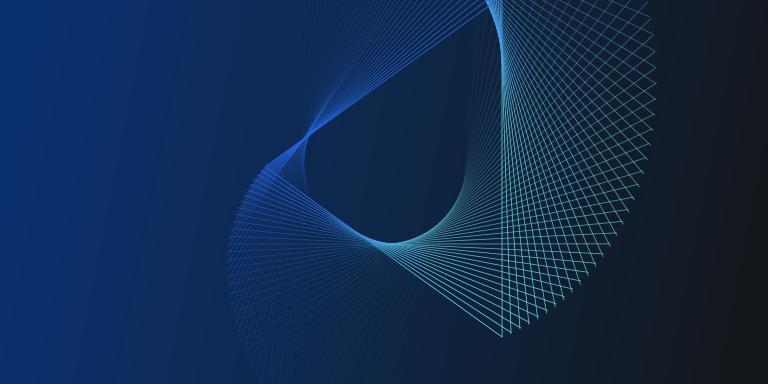
This background is drawn by a Shadertoy shader. Its source:

```glsl
// Fans of thin glowing lines woven around a dark round hollow on a navy gradient.
// Corners of a triangle travel along spirals; two of its sides stay tangent
// to one circle, so their crossings form the bright curved rims.

const int STEPS = 62;
const vec2 SPIRAL_CENTER = vec2(0.971, 0.4635);
const vec2 HOLLOW_CENTER = vec2(1.0026, 0.5755);
const vec3 BLUE = vec3(0.14, 0.39, 0.86);
const vec3 SKY = vec3(0.27, 0.60, 0.88);
const vec3 CYAN = vec3(0.38, 0.80, 0.84);

vec2 direction(float angle) {
    return vec2(cos(angle), sin(angle));
}

vec2 spiralPoint(float radius, float angle, float turn, float growth) {
    return SPIRAL_CENTER + radius * exp(growth) * direction(angle + turn);
}

// Coverage of a thin stroke; it fades instead of widening on small canvases.
float stroke(float dist, float pixel) {
    float halfWidth = 0.00125;
    float shown = max(halfWidth, 0.5 * pixel);
    return halfWidth / shown
        * (1.0 - smoothstep(shown - 0.5 * pixel, shown + 0.5 * pixel, dist));
}

float segmentDistance(vec2 p, vec2 a, vec2 b) {
    vec2 ab = b - a;
    return length(p - a - ab * clamp(dot(p - a, ab) / dot(ab, ab), 0.0, 1.0));
}

// Stroke tangent to the hollow, cut off level with two end points.
float tangentStroke(vec2 p, float angle, float radius, vec2 from, vec2 to, float pixel) {
    vec2 normal = direction(angle);
    vec2 along = vec2(-normal.y, normal.x);
    vec2 q = p - HOLLOW_CENTER;
    float s = dot(q, along);
    float start = dot(from - HOLLOW_CENTER, along);
    float end = dot(to - HOLLOW_CENTER, along);
    float inside = smoothstep(start - pixel, start + pixel, s)
        * (1.0 - smoothstep(end - pixel, end + pixel, s));
    return inside * stroke(abs(dot(q, normal) - radius), pixel);
}

vec3 background(vec2 p, float aspect) {
    float g = clamp(p.x / aspect - 0.1 * (p.y - 0.5), 0.0, 1.0);
    vec3 left = mix(vec3(0.045, 0.19, 0.44), vec3(0.055, 0.15, 0.28), min(2.0 * g, 1.0));
    return mix(left, vec3(0.075, 0.09, 0.11), max(2.0 * g - 1.0, 0.0));
}

void mainImage(out vec4 fragColor, in vec2 fragCoord) {
    float pixel = 1.0 / iResolution.y;
    float aspect = iResolution.x * pixel;
    vec2 p = fragCoord * pixel;
    p.x += 1.0 - 0.5 * aspect;

    vec3 color = background(fragCoord * pixel, aspect);
    vec3 lowerColor = mix(BLUE, CYAN, smoothstep(0.72, 1.22, p.x));
    vec3 rightColor = mix(CYAN, SKY, smoothstep(0.55, 1.0, p.y));

    // Draw from the faint last triangle to the bright first one.
    for (int i = STEPS - 1; i >= 0; i--) {
        float k = float(i);
        float turn = 0.048 * k;
        float growth = 0.0207 * k;
        vec2 rightCorner = spiralPoint(0.479, -0.792, turn, growth);
        vec2 leftCorner = spiralPoint(0.2995, 2.793, turn, growth);
        vec2 topCorner = spiralPoint(0.6396, 1.0175, (0.0155 + 0.0002 * k) * k, 0.0083 * k);
        float settle = min(k / 13.0, 1.0);

        // Upper left side
        float upper = tangentStroke(p, 2.194 + 0.0262 * k, mix(0.1745, 0.211, settle),
            topCorner, leftCorner, pixel);
        color = mix(color, BLUE, upper * 0.9 * exp(-k / 20.0) * (1.0 - k / 62.0));

        // Lower side, dimmer beyond its point of contact
        float lowerAngle = -2.194 + turn;
        float lower = tangentStroke(p, lowerAngle, mix(0.190, 0.211, settle),
            leftCorner, rightCorner, pixel);
        vec2 along = vec2(-sin(lowerAngle), cos(lowerAngle));
        float beyond = smoothstep(-0.12, 0.12, dot(p - HOLLOW_CENTER, along));
        float lowerFade = max(1.0 - k / 46.0, 0.0) * mix(exp(-k / 20.0), 1.0, beyond);
        color = mix(color, lowerColor, lower * 0.92 * lowerFade);

        // Right side
        float right = stroke(segmentDistance(p, rightCorner, topCorner), pixel);
        color = mix(color, rightColor, right * 0.85 * max(1.0 - k / 55.0, 0.0));
    }

    fragColor = vec4(color, 1.0);
}
```
